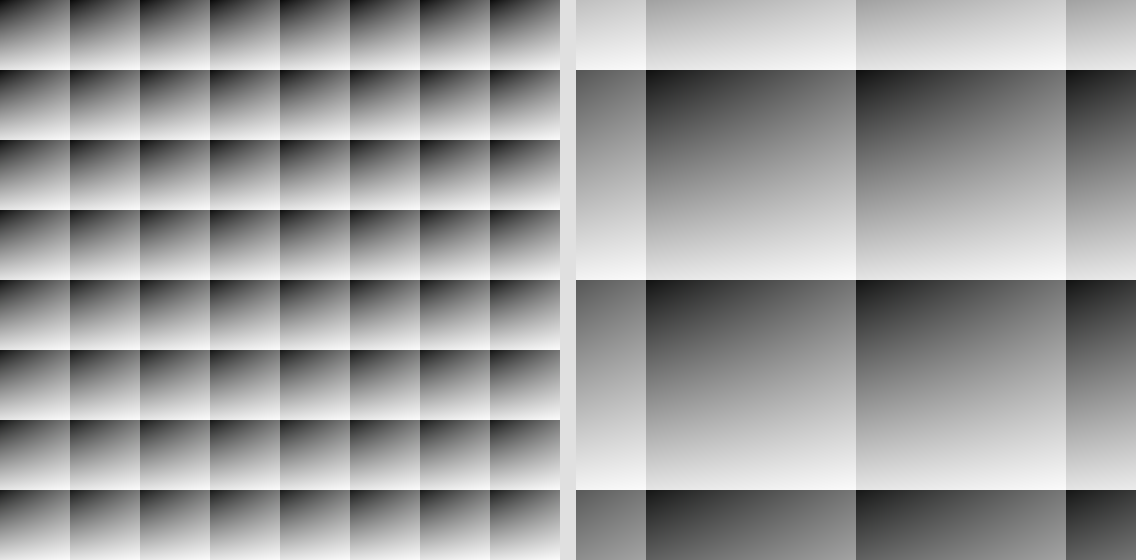
Left: the whole. Right: its middle third, enlarged.
Give the GLSL for this pattern, as a WebGL 1 fragment shader.

```glsl
precision highp float;

// An eight by eight grid of grey squares, each shaded from black at its
// upper left to near white along its bottom edge. A corner blend makes the
// ramp; shadows lift slightly down the sheet and vary faintly per square.

uniform vec2 u_resolution;

const float REPEATS = 8.0;
const int SAMPLES = 2;

const float TOP_LEFT = 0.02;
const float TOP_RIGHT = 0.40;
const float BOTTOM_LEFT = 0.88;
const float BOTTOM_RIGHT = 0.98;
const float RAMP_POWER = 0.92;

const float SHADOW_LIFT = 0.065;
const float SHADOW_JITTER = 0.015;
const vec3 SHADOW_TINT = vec3(0.97, 1.04, 1.0);

float hash(vec2 p) {
  return fract(sin(dot(p, vec2(127.1, 311.7))) * 43758.5453);
}

// Blend of the four corner tones; p runs from 0 to 1 across the square.
float cornerRamp(vec2 p) {
  float top = mix(TOP_LEFT, TOP_RIGHT, p.x);
  float bottom = mix(BOTTOM_LEFT, BOTTOM_RIGHT, p.x);
  return pow(mix(bottom, top, p.y), RAMP_POWER);
}

// Amount by which the darks of one square are raised.
float shadowLift(vec2 cell) {
  float descent = 1.0 - cell.y / (REPEATS - 1.0);
  return SHADOW_LIFT * descent + SHADOW_JITTER * hash(cell);
}

vec3 gradientTiles(vec2 uv) {
  vec2 grid = uv * REPEATS;
  vec2 cell = floor(grid);
  float tone = cornerRamp(fract(grid));
  float lift = shadowLift(cell) * (1.0 - tone);
  return vec3(tone) + lift * SHADOW_TINT;
}

void main() {
  // Average a small sample grid to smooth the borders between squares.
  vec3 sum = vec3(0.0);
  for (int j = 0; j < SAMPLES; j++) {
    for (int i = 0; i < SAMPLES; i++) {
      vec2 offset = (vec2(float(i), float(j)) + 0.5) / float(SAMPLES) - 0.5;
      sum += gradientTiles((gl_FragCoord.xy + offset) / u_resolution);
    }
  }
  gl_FragColor = vec4(sum / float(SAMPLES * SAMPLES), 1.0);
}
```
